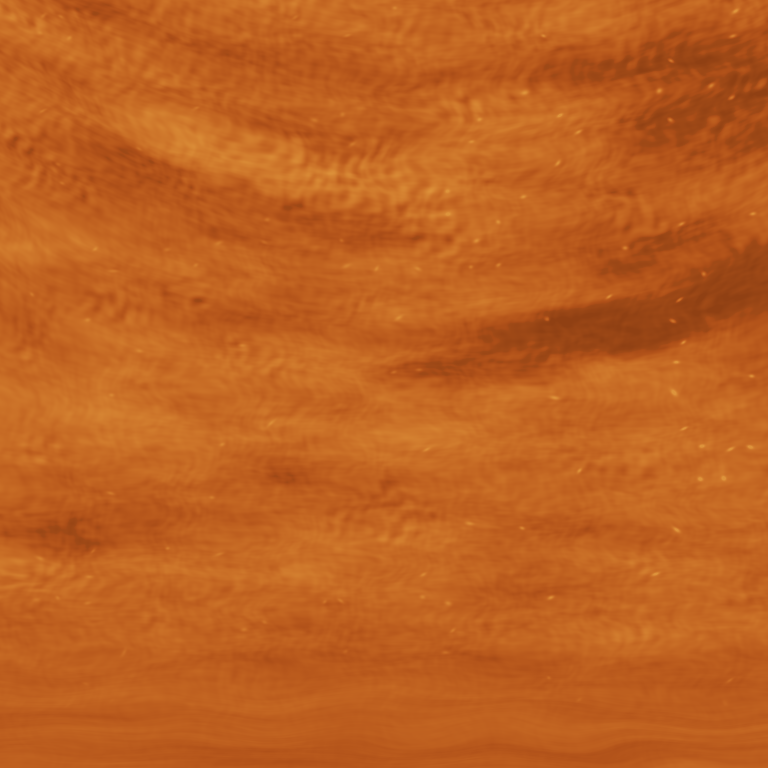
Reproduce this texture procedurally as a WebGL 2 fragment shader.

```glsl
#version 300 es
precision highp float;

#define STREAK_SCALE vec2(4.0, 15.0)
#define STREAK_GAIN 0.24
#define GRAIN_SCALE vec2(62.0, 120.0)
#define GRAIN_GAIN 0.10
#define RELIEF_SCALE 58.0
#define RELIEF_GAIN 0.30
#define SPECK_CELLS 30.0
#define SPECK_CHANCE 0.13
#define BASE_TONE 0.41
#define SHADE vec3(0.63, 0.29, 0.09)
#define RANGE vec3(0.22, 0.25, 0.12)

uniform vec2 u_resolution;
out vec4 fragColor;

// Integer hash giving two values in 0..1
vec2 hash2(vec2 cell) {
  uvec2 h = uvec2(ivec2(cell)) * uvec2(1597334673u, 3812015801u);
  uint n = (h.x ^ h.y) * 1597334673u;
  n = (n ^ (n >> 15)) * 2246822519u;
  n ^= n >> 13;
  return vec2(n & 0xffffu, n >> 16) / 65535.0;
}

float corner(vec2 cell, vec2 offset) {
  return dot(hash2(cell) * 2.0 - 1.0, offset);
}

// Gradient noise, roughly -1..1
float noise(vec2 p) {
  vec2 i = floor(p), f = p - i;
  vec2 w = f * f * f * (f * (f * 6.0 - 15.0) + 10.0);
  vec2 e = vec2(1.0, 0.0);
  float low = mix(corner(i, f), corner(i + e, f - e), w.x);
  float high = mix(corner(i + e.yx, f - e.yx), corner(i + 1.0, f - 1.0), w.x);
  return 1.9 * mix(low, high, w.y);
}

float fbm(vec2 p) {
  float sum = 0.0, gain = 1.0;
  for (int i = 0; i < 5; i++) {
    sum += gain * noise(p);
    p = p * 2.03 + vec2(17.3, 9.1);
    gain *= 0.64;
  }
  return sum;
}

// Soft tilted ellipse, 1 inside and 0 outside
float patchMask(vec2 p, vec2 center, vec2 radius, float slope) {
  vec2 d = p - center;
  d.y -= slope * d.x;
  return 1.0 - smoothstep(0.35, 1.35, length(d / radius));
}

// Scattered short bright dashes
float specks(vec2 p) {
  vec2 grid = p * SPECK_CELLS, cell = floor(grid);
  vec2 place = hash2(cell + 71.0), kind = hash2(cell + 313.0);
  vec2 d = grid - cell - mix(vec2(0.3), vec2(0.7), place);
  d.y -= (place.x - 0.4) * d.x;
  float dash = exp(-dot(d * d, vec2(mix(30.0, 130.0, kind.y), 170.0)));
  return dash * step(kind.x, SPECK_CHANCE);
}

// Broad light and dark areas
float broadTone(vec2 p) {
  float dark = patchMask(p, vec2(0.96, 0.87), vec2(0.20, 0.10), 0.0);
  dark = max(dark, patchMask(p, vec2(0.91, 0.65), vec2(0.19, 0.085), -0.15));
  dark = max(dark, patchMask(p, vec2(0.83, 0.58), vec2(0.22, 0.05), 0.22));
  dark = max(dark, patchMask(p, vec2(0.63, 0.52), vec2(0.15, 0.03), 0.03));
  float dusk = patchMask(p, vec2(0.27, 0.75), vec2(0.27, 0.055), -0.2);
  dusk += patchMask(p, vec2(0.14, 0.335), vec2(0.18, 0.055), 0.0);
  float light = patchMask(p, vec2(0.37, 0.775), vec2(0.26, 0.032), -0.31);
  light += 0.7 * patchMask(p, vec2(0.04, 0.69), vec2(0.12, 0.025), 0.0);
  light += 0.5 * patchMask(p, vec2(0.30, 0.27), vec2(0.40, 0.04), 0.04);
  light += 0.35 * patchMask(p, vec2(0.25, 0.46), vec2(0.55, 0.13), 0.0);
  float ground = 1.0 - smoothstep(0.12, 0.24, p.y);
  return 0.34 * light - 0.46 * dark - 0.2 * dusk - 0.11 * ground;
}

void main() {
  vec2 uv = gl_FragCoord.xy / u_resolution;

  // Streaks sag toward the middle in the upper part
  vec2 flow = uv;
  flow.y -= 0.45 * pow(abs(uv.x - 0.57), 2.0) * smoothstep(0.3, 0.8, uv.y);
  vec2 warp = vec2(noise(flow * vec2(9.0, 22.0)), noise(flow * vec2(7.0, 19.0) + 40.0));
  vec2 ragged = uv + warp * vec2(0.035, 0.012) + 0.01 * noise(flow * vec2(30.0, 75.0));
  flow += warp * vec2(0.02, 0.006);

  // Layered streaks turn into long flat lines near the bottom
  float calm = 1.0 - smoothstep(0.03, 0.22, uv.y);
  float streaks = fbm(flow * STREAK_SCALE + 5.0);
  float lines = fbm(vec2(uv.x * 1.6, uv.y * 26.0 + 0.3 * warp.y) + 60.0);
  float tone = BASE_TONE + broadTone(ragged);
  tone += STREAK_GAIN * mix(streaks, 0.65 * lines, calm);

  // Fine grain
  float grain = noise(flow * GRAIN_SCALE) + 0.6 * noise(flow * GRAIN_SCALE.yx + 90.0);
  tone += GRAIN_GAIN * grain * mix(1.0, 0.25, calm);

  // Crinkled relief, strongest at the top and along the light band
  vec2 crinkle = (uv + 0.012 * warp) * RELIEF_SCALE;
  float relief = noise(crinkle) - noise(crinkle + vec2(0.28, -0.28));
  float spots = smoothstep(0.1, 0.6, noise(uv * vec2(9.0, 14.0) + 23.0));
  float rough = 0.45 * smoothstep(0.62, 0.9, uv.y) + 0.8 * spots * (1.0 - calm);
  rough += patchMask(uv, vec2(0.48, 0.755), vec2(0.16, 0.06), -0.25);
  tone += RELIEF_GAIN * relief * min(rough, 1.2);

  // Bright flecks
  float fleckArea = mix(0.35, 0.8, smoothstep(0.45, 0.85, uv.x)) * (1.0 - calm);
  tone += fleckArea * specks(uv + 0.008 * warp);

  // Tone to colour, with a straight fall-off below the shade
  float lit = clamp(tone, 0.0, 1.15);
  vec3 color = SHADE + RANGE * pow(vec3(lit), vec3(0.58, 1.0, 1.2));
  color += clamp(tone, -0.3, 0.0) * vec3(0.22, 0.13, 0.05);
  fragColor = vec4(color, 1.0);
}
```
